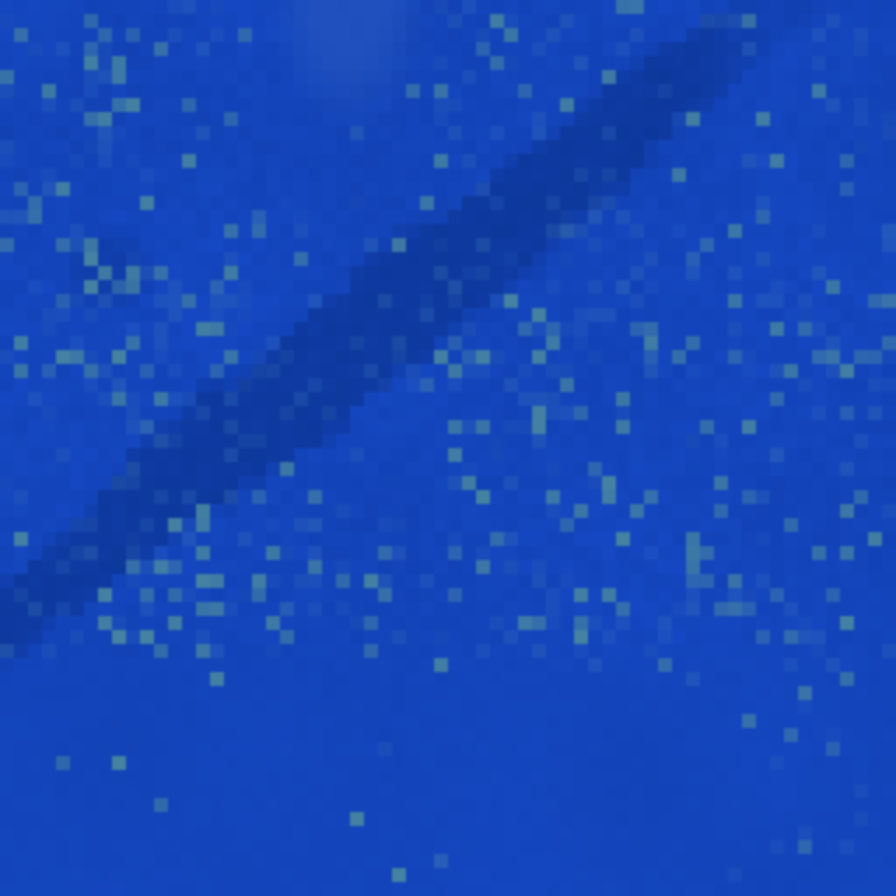
Reproduce this background procedurally as a WebGL 1 fragment shader.

```glsl
precision highp float;
// Coarse mosaic of blue cells crossed by a dark, tapering diagonal band and
// sprinkled with pale teal cells. Every cell gets one colour from hashes and
// smooth masks; the four nearest cells are blended across narrow soft borders.

uniform vec2 u_resolution;

const float CELLS = 64.0;          // cells along each side
const float BORDER_SOFTNESS = 0.17; // half width of a border, in cells
const float BAND_START = 0.305;    // height of the band at the left edge
const float BAND_SLOPE = 0.79;
const float BAND_WIDTH = 0.057;    // half width at its widest point
const float BRIGHT_SHARE = 0.115;  // chance of a bright speck
const float FAINT_SHARE = 0.12;    // chance of a faint speck

const vec3 BASE_BLUE = vec3(0.075, 0.268, 0.735);
const vec3 BAND_BLUE = vec3(0.050, 0.215, 0.600);
const vec3 PATCH_BLUE = vec3(0.135, 0.325, 0.745);
const vec3 SPECK_TEAL = vec3(0.270, 0.510, 0.635);
const vec3 SPECK_BLUE = vec3(0.210, 0.430, 0.740);

float hash(vec2 p, float seed) {
  vec3 q = fract(vec3(p.xyx) * 0.1031 + seed * 0.137);
  q += dot(q, q.yzx + 33.33);
  return fract((q.x + q.y) * q.z);
}

float valueNoise(vec2 p, float seed) {
  vec2 i = floor(p);
  vec2 f = fract(p);
  f = f * f * (3.0 - 2.0 * f);
  float low = mix(hash(i, seed), hash(i + vec2(1.0, 0.0), seed), f.x);
  float high = mix(hash(i + vec2(0.0, 1.0), seed), hash(i + 1.0, seed), f.x);
  return mix(low, high, f.y);
}

// Soft elliptical mask: one at the centre, zero outside the radii
float softSpot(vec2 uv, vec2 centre, vec2 radii) {
  return 1.0 - smoothstep(0.35, 1.0, length((uv - centre) / radii));
}

// Diagonal band, narrower towards both ends, with ragged sides
float bandMask(vec2 uv, vec2 cell) {
  float across = (uv.y - BAND_START - BAND_SLOPE * uv.x)
               / sqrt(1.0 + BAND_SLOPE * BAND_SLOPE);
  float taper = mix(0.45, 1.0, smoothstep(-0.05, 0.25, uv.x))
              * mix(1.0, 0.65, smoothstep(0.55, 0.85, uv.x));
  float ragged = 0.014 * (hash(cell, 1.0) - 0.5)
               + 0.018 * (valueNoise(uv * 14.0, 2.0) - 0.5);
  float halfWidth = BAND_WIDTH * taper;
  float body = 1.0 - smoothstep(halfWidth - 0.012, halfWidth + 0.010,
                                abs(across) + ragged);
  return body * (1.0 - 0.65 * smoothstep(0.76, 0.86, uv.x));
}

// Specks thin out at the bottom and in a calm area near the top
float speckDensity(vec2 uv) {
  float upper = smoothstep(0.23, 0.31, uv.y);
  float corner = smoothstep(0.76, 0.84, uv.x);
  float density = max(upper, mix(0.06, 0.5, corner));
  density *= 1.0 - 0.95 * softSpot(uv, vec2(0.37, 0.87), vec2(0.16, 0.28));
  return density * mix(0.45, 1.4, valueNoise(uv * 9.0, 3.0));
}

vec3 cellColor(vec2 cell) {
  vec2 uv = (cell + 0.5) / CELLS;
  float band = bandMask(uv, cell);

  // Ground: slow drift plus a slight difference from cell to cell
  float drift = valueNoise(uv * 7.0, 4.0) - 0.5;
  float grain = hash(cell, 5.0) - 0.5;
  float busy = mix(0.35, 1.0, smoothstep(0.2, 0.35, uv.y));
  vec3 color = BASE_BLUE + vec3(0.004, 0.012, 0.035) * drift
             + vec3(0.010, 0.016, 0.030) * grain * busy;
  float patchLight = softSpot(uv, vec2(0.39, 1.0), vec2(0.10, 0.16));
  color = mix(color, PATCH_BLUE, 0.8 * patchLight);
  float shade = 0.5 * softSpot(uv, vec2(0.12, 0.70), vec2(0.07, 0.06));
  float bandDepth = band * (0.93 - 0.2 * hash(cell, 6.0));
  color = mix(color, BAND_BLUE, max(bandDepth, shade));

  // Specks: bright ones outside the band, only faint ones within it
  float density = speckDensity(uv);
  float bright = BRIGHT_SHARE * density * (1.0 - 0.97 * band);
  float faint = FAINT_SHARE * density * (1.0 + 0.6 * band);
  float pick = hash(cell, 7.0);
  float level = hash(cell, 8.0);
  float strength = 0.0;
  if (pick < bright) strength = mix(0.5, 1.0, level);
  else if (pick < bright + faint) strength = mix(0.10, 0.34, level);
  vec3 speck = mix(SPECK_BLUE, SPECK_TEAL,
                   smoothstep(0.15, 0.75, strength + 0.3 * grain));
  return mix(color, speck, strength);
}

void main() {
  vec2 grid = gl_FragCoord.xy / u_resolution * CELLS - 0.5;
  vec2 corner = floor(grid);
  vec2 blend = smoothstep(0.5 - BORDER_SOFTNESS, 0.5 + BORDER_SOFTNESS,
                          fract(grid));

  // Weighted sum of the four nearest cells
  vec3 color = vec3(0.0);
  for (int y = 0; y < 2; y++) {
    for (int x = 0; x < 2; x++) {
      vec2 offset = vec2(float(x), float(y));
      vec2 weight = mix(1.0 - blend, blend, offset);
      vec2 cell = clamp(corner + offset, 0.0, CELLS - 1.0);
      color += cellColor(cell) * weight.x * weight.y;
    }
  }
  gl_FragColor = vec4(color, 1.0);
}
```
